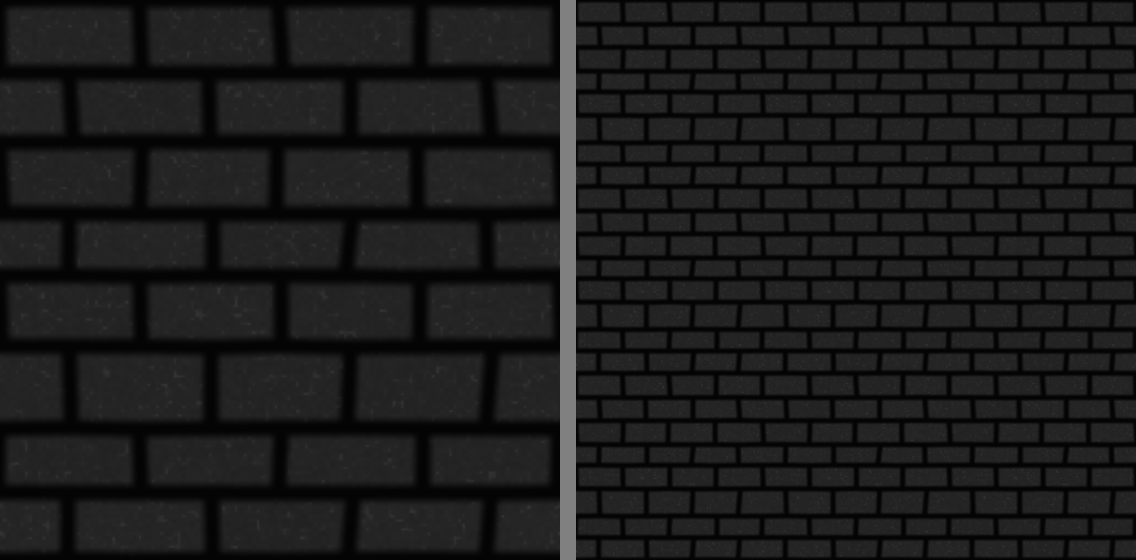
Left: one tile. Right: repeated 3 by 3.
This pattern is drawn by a Shadertoy shader. Its source:

```glsl
// Dark brick wall in running bond: soft black joints around charcoal bricks.
// Course heights follow a periodic wave, joints lean by hashed offsets, and
// wrapped value noise adds fine pale grain, so every edge tiles.

const float COLUMNS = 4.0;
const float COURSES = 8.0;
const float JOINT_CORE = 0.003;     // half width of the black joint centre
const float JOINT_EDGE = 0.0245;    // distance at which the brick is fully lit
const float JOINT_LEAN = 0.007;     // sideways shift of each joint end
const float BED_WOBBLE = 0.0025;    // height change along a horizontal joint
const float TONE_SPREAD = 0.006;    // brightness change between bricks
const float GRAIN_CELLS = 128.0;
const float GRAIN_DEPTH = 0.024;
const float SPECK_LIGHT = 0.045;
const vec3 MORTAR = vec3(0.016);
const vec3 BRICK = vec3(0.141);
const float TAU = 6.2831853;

float hash(vec2 cell, float seed) {
    vec3 p = fract(vec3(cell.xyx + seed * 7.31) * vec3(0.1031, 0.1030, 0.0973));
    p += dot(p, p.yzx + 33.33);
    return fract((p.x + p.y) * p.z);
}

// Value noise that repeats after the given number of cells.
float wrappedNoise(vec2 uv, float cells, float seed) {
    vec2 p = uv * cells;
    vec2 i = floor(p);
    vec2 f = fract(p);
    f = f * f * (3.0 - 2.0 * f);
    vec2 a = mod(i, cells);
    vec2 b = mod(i + 1.0, cells);
    float low = mix(hash(a, seed), hash(vec2(b.x, a.y), seed), f.x);
    float high = mix(hash(vec2(a.x, b.y), seed), hash(b, seed), f.x);
    return mix(low, high, f.y);
}

// Height of the horizontal joint below a course.
float bedHeight(float course, float x) {
    float a = TAU * course / COURSES;
    float wave = -0.0026 - 0.0031 * cos(a - 0.205)
               + 0.0073 * cos(2.0 * a + 0.464) + 0.0052 * sin(3.0 * a);
    float nodes = 2.0 * COLUMNS;
    float i = floor(x * nodes);
    float row = mod(course, COURSES);
    float left = hash(vec2(mod(i, nodes), row), 1.0);
    float right = hash(vec2(mod(i + 1.0, nodes), row), 1.0);
    float wobble = mix(left, right, smoothstep(0.0, 1.0, fract(x * nodes))) - 0.5;
    return course / COURSES + wave + BED_WOBBLE * wobble;
}

// Position of a leaning vertical joint; t runs from its foot to its head.
float jointX(float index, float course, float shift, float t) {
    vec2 id = vec2(mod(index, COLUMNS), mod(course, COURSES));
    float lean = mix(hash(id, 2.0), hash(id, 3.0), t) - 0.5;
    return (index + shift) / COLUMNS - 0.001 + 2.0 * JOINT_LEAN * lean;
}

float jointFade(float distanceToJoint) {
    return smoothstep(JOINT_CORE, JOINT_EDGE, distanceToJoint);
}

void mainImage(out vec4 fragColor, in vec2 fragCoord) {
    vec2 uv = fragCoord / iResolution.xy;

    // Course containing this point
    float course = floor(uv.y * COURSES);
    if (uv.y < bedHeight(course, uv.x)) course -= 1.0;
    else if (uv.y >= bedHeight(course + 1.0, uv.x)) course += 1.0;
    float foot = bedHeight(course, uv.x);
    float head = bedHeight(course + 1.0, uv.x);
    float t = (uv.y - foot) / (head - foot);

    // Brick within the course, every other course shifted by half a brick
    float shift = 0.5 * (1.0 - mod(course, 2.0));
    float column = floor(uv.x * COLUMNS - shift);
    if (uv.x < jointX(column, course, shift, t)) column -= 1.0;
    else if (uv.x >= jointX(column + 1.0, course, shift, t)) column += 1.0;
    float left = jointX(column, course, shift, t);
    float right = jointX(column + 1.0, course, shift, t);

    // Soft brick face
    float face = jointFade(min(uv.x - left, right - uv.x))
               * jointFade(min(uv.y - foot, head - uv.y));

    // Tone, grain and pale specks
    vec2 id = vec2(mod(column, COLUMNS), mod(course, COURSES));
    float fine = wrappedNoise(uv, GRAIN_CELLS, 4.0);
    float coarse = wrappedNoise(uv, GRAIN_CELLS * 0.5, 5.0);
    float tone = TONE_SPREAD * (hash(id, 6.0) - 0.5);
    tone += GRAIN_DEPTH * (0.6 * fine + 0.4 * coarse - 0.5);
    tone += SPECK_LIGHT * smoothstep(0.68, 1.0, fine) * smoothstep(0.3, 0.8, coarse);

    fragColor = vec4(mix(MORTAR, BRICK + tone, face), 1.0);
}
```
